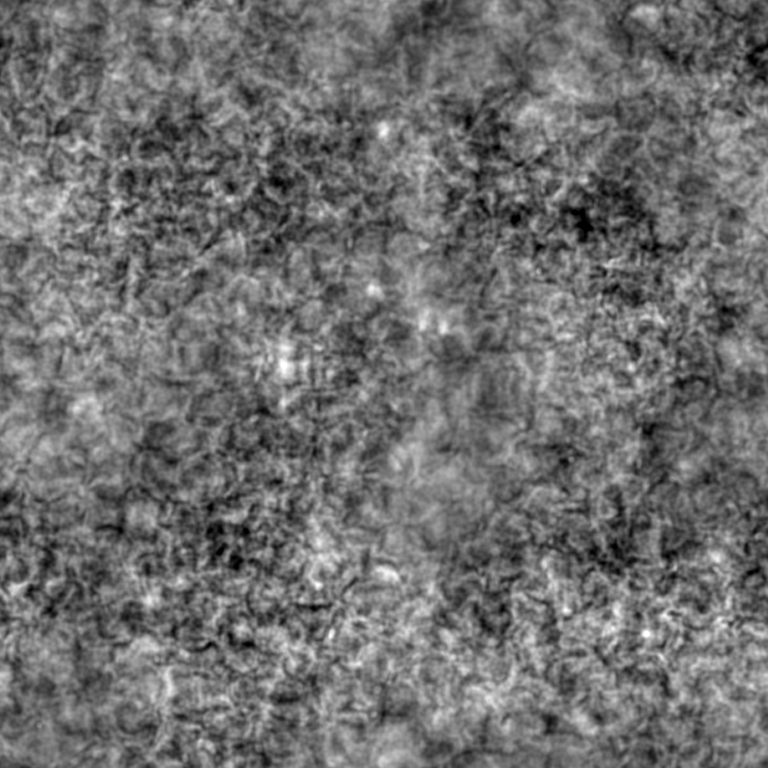
A three.js fragment shader for this texture:

```glsl
// Rough grey stone: cloudy mottling, fine grit, rounded pale grains and dark pits.

varying vec2 vUv;

const float BASE_GREY = 0.43;
const float CLOUD_AMOUNT = 0.22;
const float BLOTCH_AMOUNT = 0.22;
const float PATCH_AMOUNT = 0.24;
const float GRIT_AMOUNT = 0.29;
const float FINE_GRIT_AMOUNT = 0.28;
const float DUST_AMOUNT = 0.13;
const float GRAIN_AMOUNT = 0.17;
const float SPOT_AMOUNT = 0.34;
const float PIT_AMOUNT = 0.17;
const float WARP = 0.012;
const float GRAIN_SHADOW = 0.4;
const vec2 SHADOW_SHIFT = vec2(0.22, -0.25);

vec3 hash3(vec2 cell, float seed) {
  vec3 q = fract(vec3(cell.xyx + seed * 7.31) * vec3(0.1031, 0.1030, 0.0973));
  q += dot(q, q.yxz + 33.33);
  return fract((q.xxy + q.yzz) * q.zyx);
}

// Slope contribution of one wrapped lattice corner.
float corner(vec2 cell, vec2 offset, float count, float seed) {
  float angle = 6.28319 * hash3(mod(cell, count), seed).x;
  return dot(vec2(cos(angle), sin(angle)), offset);
}

// Gradient noise around zero that repeats after a whole number of cells.
float noise(vec2 p, float count, float seed) {
  vec2 q = p * count + seed * vec2(0.37, 0.61);
  vec2 cell = floor(q);
  vec2 f = q - cell;
  vec2 u = f * f * f * (f * (f * 6.0 - 15.0) + 10.0);
  vec2 e = vec2(1.0, 0.0);
  float low = mix(corner(cell, f, count, seed),
                  corner(cell + e.xy, f - e.xy, count, seed), u.x);
  float high = mix(corner(cell + e.yx, f - e.yx, count, seed),
                   corner(cell + e.xx, f - e.xx, count, seed), u.x);
  return mix(low, high, u.y);
}

float dome(vec2 offset, float radius) {
  return 1.0 - smoothstep(radius * 0.25, radius, length(offset));
}

// Soft round marks in wrapped cells; share is the part of cells in use.
float scatter(vec2 p, float count, float share, float shadow, float seed) {
  vec2 q = p * count;
  vec2 home = floor(q);
  float sum = 0.0;
  for (int y = -1; y <= 1; y++) {
    for (int x = -1; x <= 1; x++) {
      vec2 cell = home + vec2(float(x), float(y));
      vec2 id = mod(cell, count);
      vec3 place = hash3(id, seed);
      vec3 look = hash3(id, seed + 5.0);
      vec2 offset = q - cell - 0.2 - 0.6 * place.xy;
      offset.x *= mix(0.85, 1.25, look.z);
      float radius = mix(0.34, 0.56, look.x);
      float mark = dome(offset, radius)
                 - shadow * dome(offset - SHADOW_SHIFT, radius);
      sum += step(place.z, share) * mix(0.3, 1.0, look.y) * mark;
    }
  }
  return sum;
}

void main() {
  vec2 p = vUv;
  vec2 bent = p + WARP * vec2(noise(p, 26.0, 1.0), noise(p, 26.0, 2.0));

  // Broad light and dark areas
  float grey = BASE_GREY;
  grey += CLOUD_AMOUNT * noise(bent, 5.0, 3.0);
  grey += BLOTCH_AMOUNT * noise(bent, 11.0, 4.0);
  grey += PATCH_AMOUNT * noise(bent, 23.0, 5.0);

  // Grit, stronger in some regions than in others
  float roughness = clamp(1.0 + 0.9 * noise(p, 4.0, 6.0), 0.6, 1.4);
  float grit = GRIT_AMOUNT * noise(bent, 46.0, 7.0)
             + FINE_GRIT_AMOUNT * noise(bent, 85.0, 8.0)
             + DUST_AMOUNT * noise(p, 150.0, 9.0);
  grit += GRAIN_AMOUNT * scatter(bent, 52.0, 0.3, GRAIN_SHADOW, 10.0);
  grey += roughness * grit;

  // Rare bright spots and dark pits
  grey += SPOT_AMOUNT * scatter(bent, 27.0, 0.035, 0.0, 11.0);
  grey -= PIT_AMOUNT * scatter(bent, 30.0, 0.07, 0.0, 12.0);

  gl_FragColor = vec4(vec3(clamp(grey, 0.0, 1.0)), 1.0);
}
```
